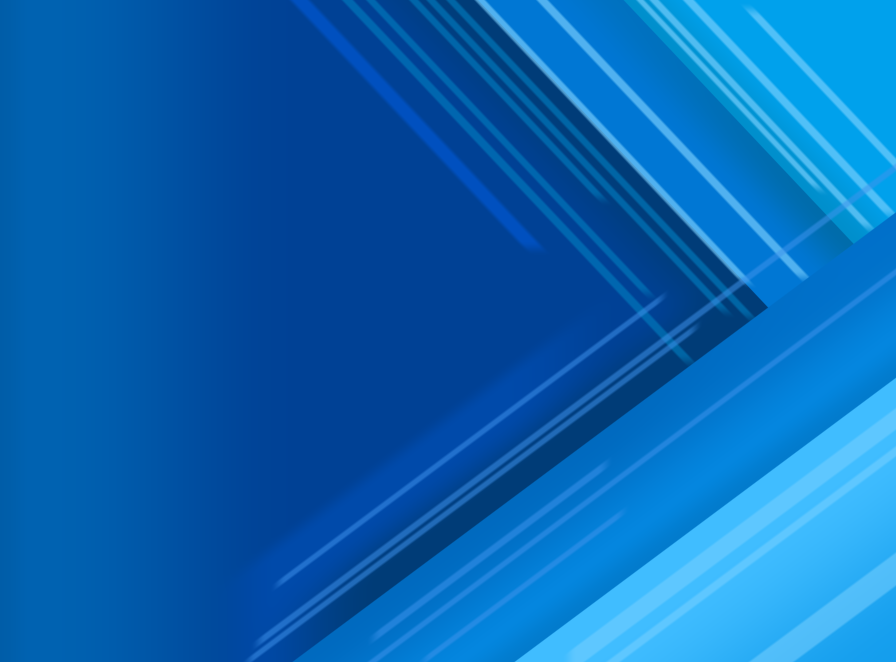
Write a Shadertoy shader that draws this background.

```glsl
// Blue abstract backdrop: two families of slanted glossy panels meet on the right,
// each with soft shadows and thin light streaks, over a calm left-to-right gradient.
// Every shape is a band in a sheared coordinate: "fall" (down-right) or "rise" (up-right).

const float FALL_SLOPE = 1.06;
const float RISE_SLOPE = 0.745;

const vec3 DEEP    = vec3(0.000, 0.255, 0.585);
const vec3 SIDE    = vec3(0.000, 0.385, 0.695);
const vec3 SHADOW  = vec3(0.000, 0.235, 0.465);
const vec3 ROYAL   = vec3(0.000, 0.325, 0.780);
const vec3 AZURE   = vec3(0.000, 0.465, 0.830);
const vec3 TEAL    = vec3(0.000, 0.480, 0.740);
const vec3 CYAN    = vec3(0.000, 0.630, 0.925);
const vec3 SKY     = vec3(0.250, 0.740, 1.000);
const vec3 PALE    = vec3(0.480, 0.820, 1.000);

// Streaks: offset of the line, start, end, half width
const vec4 FALL_STREAKS[11] = vec4[11](
    vec4(0.525, -0.1, 0.546, 0.006), vec4(0.560, -0.1, 0.444, 0.005),
    vec4(0.625, -0.1, 0.300, 0.005), vec4(0.651, -0.1, 0.470, 0.005),
    vec4(0.681, -0.1, 0.480, 0.005), vec4(0.725, -0.1, 0.425, 0.0055),
    vec4(0.819, -0.1, 0.420, 0.006), vec4(0.967, -0.1, 0.285, 0.004),
    vec4(0.988, -0.1, 0.345, 0.005), vec4(1.040, -0.1, 0.325, 0.006),
    vec4(1.120, 0.015, 0.60, 0.0055));

const vec4 RISE_STREAKS[9] = vec4[9](
    vec4(1.195, 0.420, 1.00, 0.004), vec4(1.261, 0.390, 1.50, 0.0045),
    vec4(1.278, 0.375, 1.05, 0.004), vec4(1.419, 0.500, 1.50, 0.004),
    vec4(1.384, 0.565, 0.915, 0.005), vec4(1.475, 0.640, 0.94, 0.004),
    vec4(1.641, 0.860, 1.50, 0.013), vec4(1.690, 0.900, 1.50, 0.006),
    vec4(1.868, 1.100, 1.50, 0.020));

// 0 before the edge, 1 after it, blended over a given softness
float edge(float at, float v, float soft) {
    return smoothstep(at - soft, at + soft, v);
}

// Coverage of a streak, given distance across it and position along it
float streak(float across, float along, vec4 s, float soft) {
    float body = 1.0 - edge(s.w, abs(across), soft);
    return body * edge(s.y, along, 0.012) * (1.0 - edge(s.z, along, 0.012));
}

// Calm gradient with a faint lift near the left border
vec3 backdrop(float x) {
    vec3 c = mix(SIDE, DEEP, smoothstep(0.06, 0.46, x));
    return c * mix(0.95, 1.0, smoothstep(0.0, 0.05, x));
}

// Panels that slope down to the right, with the dark gap before them
vec3 fallPanels(vec3 c, float fall, float depth, float px) {
    c = mix(c, SHADOW, 0.95 * smoothstep(0.53, 0.70, fall));
    float shade = smoothstep(0.83, 0.94, fall) * mix(0.45, 0.95, smoothstep(0.0, 0.35, depth));
    vec3 panel = mix(AZURE, vec3(0.0, 0.42, 0.66), shade);
    c = mix(c, panel, edge(0.722, fall, px));
    vec3 glow = mix(vec3(0.0, 0.56, 0.80), CYAN, smoothstep(0.94, 1.06, fall));
    return mix(c, glow, edge(0.942, fall, px));
}

// Panels that slope up to the right, covering the lower right corner
vec3 risePanels(vec3 c, float rise, float x, float px) {
    vec3 panel = mix(vec3(0.0, 0.415, 0.750), vec3(0.015, 0.53, 0.88),
                     smoothstep(1.33, 1.54, rise));
    panel = mix(panel, AZURE, 0.5 * smoothstep(0.9, 1.3, x) * smoothstep(1.46, 1.34, rise));
    panel = mix(panel, vec3(0.0, 0.45, 0.75), 0.6 * smoothstep(1.51, 1.58, rise));
    c = mix(c, panel, edge(1.329, rise, px));
    vec3 bright = mix(SKY, vec3(0.08, 0.62, 0.93), smoothstep(1.66, 2.0, rise));
    return mix(c, bright, edge(1.579, rise, px));
}

void mainImage(out vec4 fragColor, in vec2 fragCoord) {
    float px = 1.0 / iResolution.y;
    vec2 p = fragCoord * px;
    float depth = 1.0 - p.y;
    float fall = p.x - depth / FALL_SLOPE;
    float rise = depth + RISE_SLOPE * p.x;
    float fallScale = FALL_SLOPE / length(vec2(1.0, FALL_SLOPE));
    float riseScale = 1.0 / length(vec2(1.0, RISE_SLOPE));

    vec3 c = backdrop(p.x);

    // Soft royal-blue band and the shadow beneath the rising panels
    float band = edge(1.135, rise, 0.018) * smoothstep(0.31, 0.42, p.x)
               * (1.0 - smoothstep(0.76, 0.95, p.x));
    c = mix(c, vec3(0.0, 0.295, 0.68), 0.85 * band);
    c = mix(c, SHADOW, smoothstep(1.20, 1.30, rise) * smoothstep(0.36, 0.58, p.x));

    // Falling family: panels, one soft stripe, then thin streaks
    c = fallPanels(c, fall, depth, px);
    vec4 softStripe = vec4(0.453, -0.02, 0.375, 0.010);
    c = mix(c, ROYAL, 0.85 * streak((fall - softStripe.x) * fallScale, depth, softStripe, 0.004));
    for (int i = 0; i < 11; i++) {
        vec4 s = FALL_STREAKS[i];
        vec3 tint = mix(TEAL, PALE, smoothstep(0.69, 0.72, s.x));
        c = mix(c, tint, 0.65 * streak((fall - s.x) * fallScale, depth, s, 1.5 * px));
    }

    // Rising family covers the falling one
    c = risePanels(c, rise, p.x, px);
    for (int i = 0; i < 9; i++) {
        vec4 s = RISE_STREAKS[i];
        vec3 tint = mix(vec3(0.25, 0.58, 0.93), PALE, step(1.579, s.x));
        c = mix(c, tint, 0.52 * streak((rise - s.x) * riseScale, p.x, s, 1.5 * px));
    }

    fragColor = vec4(c, 1.0);
}
```
